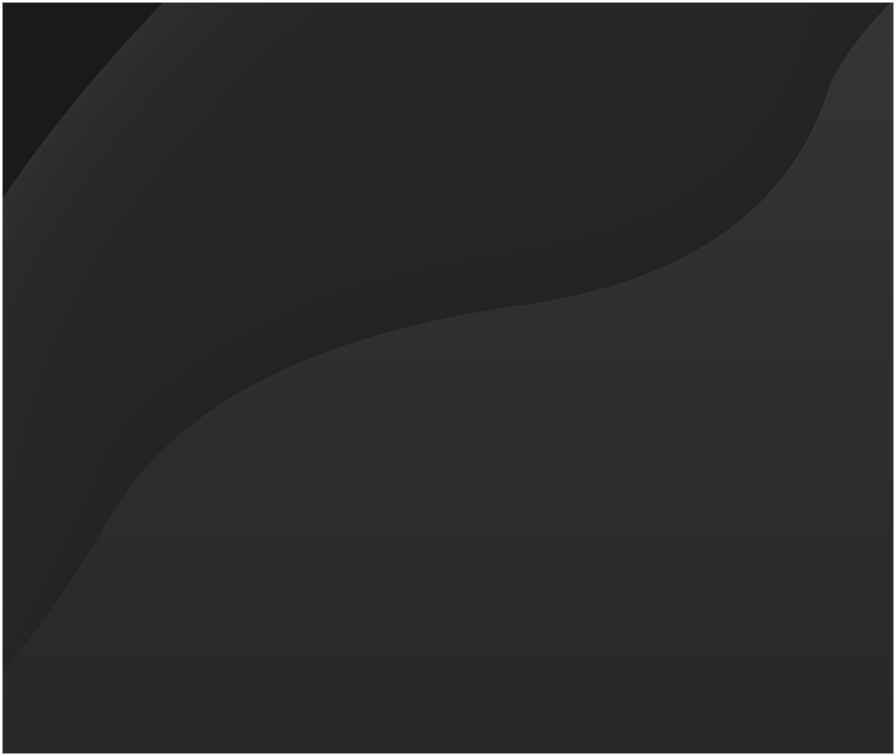
This background is drawn by a WebGL 2 fragment shader. Its source:

```glsl
#version 300 es
precision highp float;

uniform vec2 u_resolution;
out vec4 fragColor;

const vec3 CORNER_COLOR = vec3(0.102);
const vec3 BAND_COLOR = vec3(0.150);
const vec3 SLOPE_LOW = vec3(0.156);
const vec3 SLOPE_HIGH = vec3(0.206);
const vec3 FRAME_COLOR = vec3(1.0);
const float FRAME_WIDTH = 0.00336;

// Approximate signed distance to a quadratic curve, positive above it
float curveDistance(vec2 p, vec2 start, vec2 control, vec2 end) {
    vec2 a = start - 2.0 * control + end;
    vec2 b = 2.0 * (control - start);
    float k = p.x - start.x;
    float t = 2.0 * k / (b.x + sqrt(max(b.x * b.x + 4.0 * a.x * k, 0.0)));
    vec2 onCurve = start + t * (b + t * a);
    vec2 tangent = b + 2.0 * t * a;
    return (p.y - onCurve.y) * tangent.x / length(tangent);
}

// Four joined curves forming the long wave
float waveDistance(vec2 p) {
    vec2 foot = vec2(0.0, 0.105);
    vec2 bend = vec2(0.1466, 0.3194);
    vec2 middle = vec2(0.6867, 0.5957);
    vec2 shoulder = vec2(1.0988, 0.892);
    vec2 tip = vec2(1.182, 1.0);
    if (p.x < bend.x) return curveDistance(p, foot, vec2(0.0926, 0.2207), bend);
    if (p.x < middle.x) return curveDistance(p, bend, vec2(0.2793, 0.5386), middle);
    if (p.x < shoulder.x) return curveDistance(p, middle, vec2(1.0262, 0.6435), shoulder);
    return curveDistance(p, shoulder, vec2(1.131, 0.951), tip);
}

float cornerDistance(vec2 p) {
    return curveDistance(p, vec2(0.0, 0.733), vec2(0.0957, 0.8735), vec2(0.219, 1.0));
}

// Coverage of the positive side of an edge
float coverage(float d, float pixel) {
    return clamp(d / pixel + 0.5, 0.0, 1.0);
}

float falloff(float d, float width) {
    return exp(-max(d, 0.0) / width);
}

void main() {
    vec2 p = gl_FragCoord.xy / u_resolution.y;
    vec2 size = u_resolution / u_resolution.y;
    float pixel = 1.0 / u_resolution.y;
    float wave = waveDistance(p);
    float corner = cornerDistance(p);

    // Middle band: glow beside the corner, shadow along the wave
    vec3 color = BAND_COLOR;
    color += 0.034 * falloff(-corner, 0.075);
    color -= 0.012 * falloff(wave, 0.055);
    color += 0.007 * falloff(p.x, 0.12) * (1.0 - p.y);

    // Lower slope and dark corner
    vec3 slope = mix(SLOPE_LOW, SLOPE_HIGH, p.y);
    color = mix(color, slope, coverage(-wave, pixel));
    color = mix(color, CORNER_COLOR, coverage(corner, pixel));

    // Thin frame
    vec2 inset = min(p, size - p);
    float frame = FRAME_WIDTH - min(inset.x, inset.y);
    color = mix(color, FRAME_COLOR, coverage(frame, pixel));
    fragColor = vec4(color, 1.0);
}
```
